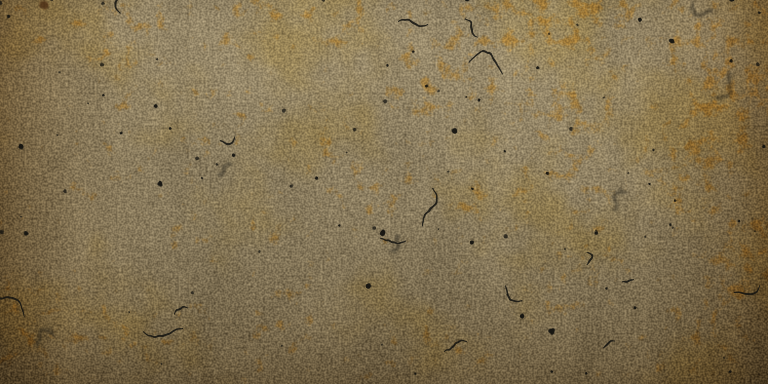
A WebGL 1 fragment shader for this texture:

```glsl
precision highp float;
// Aged, grainy paper with ochre foxing, dark edges, ink specks and stray fibres.
uniform vec2 u_resolution;

vec2 hash2(vec2 p) {
  vec3 q = fract(p.xyx * vec3(0.1031, 0.1030, 0.0973));
  q += dot(q, q.yzx + 33.33);
  return fract((q.xx + q.yz) * q.zy);
}

float cornerSlope(vec2 cell, vec2 offset) {
  float angle = 6.2832 * hash2(cell).x;
  return dot(vec2(cos(angle), sin(angle)), offset);
}

// Gradient noise, roughly -0.7 to 0.7
float noise(vec2 p) {
  vec2 i = floor(p), f = fract(p);
  vec2 u = f * f * f * (f * (f * 6.0 - 15.0) + 10.0);
  vec2 e = vec2(1.0, 0.0);
  return mix(
    mix(cornerSlope(i, f), cornerSlope(i + e, f - e), u.x),
    mix(cornerSlope(i + e.yx, f - e.yx), cornerSlope(i + 1.0, f - 1.0), u.x),
    u.y);
}

float fbm(vec2 p) {
  float sum = 0.0, weight = 1.0;
  for (int i = 0; i < 4; i++) {
    sum += weight * noise(p);
    p = p * 2.03 + 17.3;
    weight *= 0.55;
  }
  return sum;
}

// One jittered round spot per occupied cell
float spots(vec2 p, float size, float chance, float radius, float soft) {
  vec2 cell = floor(p / size);
  vec2 place = hash2(cell + 51.0);
  vec2 kind = hash2(cell + 137.0);
  vec2 center = (cell + 0.15 + 0.7 * place) * size;
  float r = radius * (0.35 + 0.65 * kind.y * kind.y);
  float d = length(p - center) + 0.5 * r * noise(p / r * 0.7);
  return step(kind.x, chance) * (1.0 - smoothstep(r - soft, r + soft, d));
}

// Bent hairs: mostly crisp and black, some blurred and faint
float fibres(vec2 p, float pixel) {
  float ink = 0.0;
  for (int i = 0; i < 22; i++) {
    float id = float(i);
    vec2 center = hash2(vec2(id, 7.0)) * vec2(2.0, 1.0);
    vec2 shape = hash2(vec2(id, 19.0));
    vec2 style = hash2(vec2(id, 43.0));
    float angle = 6.2832 * style.x;
    float reach = 0.014 + 0.042 * shape.x * shape.x;
    float c = cos(angle), s = sin(angle);
    vec2 q = mat2(c, -s, s, c) * (p - center);
    float x = clamp(q.x / reach, -1.0, 1.0);
    float bend = 2.0 * (shape.y - 0.5);
    float wave = 0.5 * (style.y - 0.5);
    float curve = reach * (bend * x * x + wave * sin(3.0 * x));
    curve += 0.005 * noise(vec2(q.x * 70.0, id + 0.5));
    float slope = 2.0 * bend * x + 3.0 * wave * cos(3.0 * x);
    float d = abs(q.y - curve) / sqrt(1.0 + slope * slope);
    d = max(d, abs(q.x) - reach);
    float faint = step(0.74, style.y);
    float soft = mix(0.6 * pixel, 0.006, faint);
    float width = mix(0.0026 - 0.0013 * x * x, 0.005, faint);
    float line = 1.0 - smoothstep(width - soft, width + soft, d);
    ink = max(ink, line * mix(0.85, 0.38, faint));
  }
  return ink;
}

void main() {
  float pixel = 1.0 / u_resolution.y;
  vec2 p = gl_FragCoord.xy * pixel;
  vec2 uv = gl_FragCoord.xy / u_resolution;

  // Broad light, darkened towards the sides and the bottom
  float side = pow(abs(2.0 * uv.x - 1.0), 6.0);
  float bottom = pow(1.0 - uv.y, 5.0);
  float tone = 0.58 + 0.24 * (uv.y - 0.5) - 0.3 * side - 0.18 * bottom;
  tone -= 0.1 * pow(uv.y, 14.0);
  tone += 0.09 * fbm(p * 2.6 + 4.0) + 0.05 * noise(p * vec2(14.0, 1.5));

  // Paper grain and faint woven threads
  tone += 0.36 * noise(p * 187.0) + 0.15 * noise(p * 101.0 + 9.0);
  tone += 0.08 * noise(p * vec2(24.0, 120.0)) + 0.1 * noise(p * vec2(120.0, 20.0));
  vec3 color = mix(vec3(0.27, 0.23, 0.155), vec3(0.75, 0.685, 0.54), tone);
  color *= mix(vec3(1.0), vec3(1.0, 0.92, 0.78), clamp(side + 0.5 * bottom, 0.0, 1.0));

  // Yellowed areas and clustered ochre foxing, strongest at upper right
  float upperRight = smoothstep(0.5, 1.4, uv.x * 0.8 + uv.y * 0.7);
  float yellow = smoothstep(0.0, 0.75, fbm(p * 3.1 + 31.0) + 0.35 * upperRight);
  color *= mix(vec3(1.0), vec3(1.03, 0.98, 0.78), yellow * 0.75);
  float cluster = 0.6 * noise(p * 4.5 + 63.0) + 0.32 * upperRight;
  float foxing = smoothstep(0.36, 0.95, fbm(p * 23.0 + 80.0) + cluster);
  color = mix(color, color * vec3(1.08, 0.9, 0.52), foxing * 0.75);

  // Rust spots, ink specks and fibres
  float rust = spots(p + 0.07, 0.31, 0.2, 0.016, 0.005);
  color = mix(color, vec3(0.27, 0.15, 0.06), rust * 0.75);
  float chance = 0.22 + 0.28 * smoothstep(0.3, 0.8, uv.x);
  float specks = spots(p, 0.115, chance, 0.0085, 0.8 * pixel);
  specks = max(specks, 0.8 * spots(p + 3.7, 0.083, 0.16, 0.006, 0.8 * pixel));
  color = mix(color, vec3(0.06, 0.06, 0.05), 0.92 * specks);
  color = mix(color, vec3(0.07, 0.07, 0.06), fibres(p, pixel));

  gl_FragColor = vec4(clamp(color, 0.0, 1.0), 1.0);
}
```
